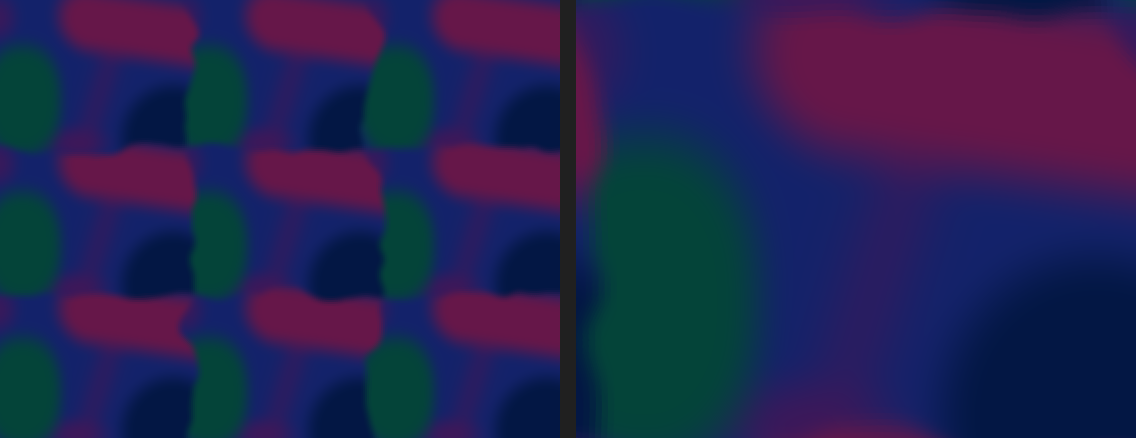
Left, the full canvas; right, a detail of the centre.
Reproduce this pattern procedurally as a Shadertoy shader.

```glsl
// Soft painted tiles: crimson bars, green ovals and navy domes on blue, with ragged seams.
#define REPEATS vec2(3.0, 3.0)
#define CELL vec2(1.28, 1.0)
#define SEAM_WOBBLE vec2(0.25, 0.16)
#define SEAM_SHIFT vec2(0.02, 0.02)
#define SEAM_BLUR 0.085
#define BLUE vec3(0.075, 0.135, 0.415)
#define PURPLE vec3(0.25, 0.09, 0.345)
#define CRIMSON vec3(0.40, 0.09, 0.285)
#define GREEN vec3(0.015, 0.265, 0.225)
#define NAVY vec3(0.01, 0.09, 0.265)
#define TAPS 6

float hash(vec2 p) {
    return fract(sin(dot(p, vec2(127.1, 311.7))) * 43758.5453);
}

float noise(vec2 p) {
    vec2 i = floor(p), f = fract(p);
    f = f * f * (3.0 - 2.0 * f);
    return mix(mix(hash(i), hash(i + vec2(1, 0)), f.x),
               mix(hash(i + vec2(0, 1)), hash(i + vec2(1, 1)), f.x), f.y);
}

float wobble(vec2 p) {
    return 0.75 * noise(p * 4.0) + 0.25 * noise(p * 9.0) - 0.5;
}

// Approximate signed distance to a superellipse
float oval(vec2 p, vec2 radius, float power) {
    vec2 a = pow(abs(p / radius) + 1e-4, vec2(power));
    return (pow(a.x + a.y, 1.0 / power) - 1.0) * min(radius.x, radius.y);
}

float roundBox(vec2 p, vec2 halfSize, float corner) {
    vec2 d = abs(p) - halfSize + corner;
    return length(max(d, 0.0)) + min(max(d.x, d.y), 0.0) - corner;
}

float segment(vec2 p, vec2 a, vec2 b) {
    vec2 ab = b - a;
    return length(p - a - ab * clamp(dot(p - a, ab) / dot(ab, ab), 0.0, 1.0));
}

float cover(float d, float softness) {
    return 1.0 - smoothstep(-softness, softness, d);
}

// One tile; q runs right and down from its top left corner
vec3 tile(vec2 q) {
    vec3 col = BLUE;

    // Faint purple stains
    float streak = segment(q, vec2(0.76, 0.40), vec2(0.58, 0.98));
    col = mix(col, PURPLE, 0.5 * exp(-streak * streak / 0.009));
    col = mix(col, PURPLE, 0.9 * cover(oval(q - vec2(0.52, 0.98), vec2(0.17, 0.09), 2.0), 0.08));
    col = mix(col, PURPLE, 0.8 * cover(oval(q - vec2(-0.02, 0.12), vec2(0.11, 0.13), 2.0), 0.09));

    // Navy dome
    col = mix(col, NAVY, cover(oval(q - vec2(1.19, 0.95), vec2(0.35, 0.36), 2.0), 0.085));

    // Slanted crimson bar
    vec2 bar = q - vec2(1.0, 0.20);
    bar.y -= 0.15 * bar.x;
    col = mix(col, CRIMSON, cover(roundBox(bar, vec2(0.59, 0.205), 0.2), 0.095));

    // Green oval
    return mix(col, GREEN, cover(oval(q - vec2(0.155, 0.69), vec2(0.26, 0.375), 2.3), 0.07));
}

// Picks the tile on whichever side of the ragged seam p lies
vec3 pattern(vec2 p) {
    vec2 shift = SEAM_SHIFT + SEAM_WOBBLE * vec2(wobble(p), wobble(p + 37.0));
    vec2 id = clamp(floor((p - shift) / CELL), vec2(0.0), REPEATS - 1.0);
    return tile(p - id * CELL);
}

void mainImage(out vec4 fragColor, in vec2 fragCoord) {
    vec2 uv = fragCoord / iResolution.xy;
    vec2 p = vec2(uv.x, 1.0 - uv.y) * REPEATS * CELL;

    // Average a bell-weighted grid of taps to soften the seams
    vec4 sum = vec4(0.0);
    for (int j = 0; j < TAPS; j++)
        for (int i = 0; i < TAPS; i++) {
            vec2 tap = (vec2(i, j) + 0.5) / float(TAPS) - 0.5;
            float weight = exp(-6.0 * dot(tap, tap));
            sum += weight * vec4(pattern(p + tap * SEAM_BLUR), 1.0);
        }
    fragColor = vec4(sum.rgb / sum.a, 1.0);
}
```
